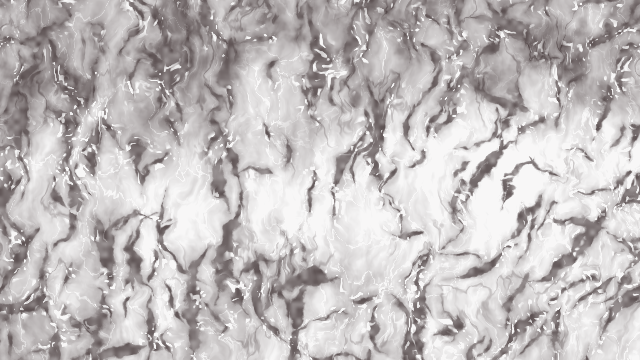
Write a WebGL 2 fragment shader that draws this texture.

```glsl
#version 300 es
precision highp float;
// Pale, glossy, wrinkled skin crossed by dark torn folds that sparkle.
// Folds are tapered bent strokes scattered on jittered grids and roughened
// by noise; soft relief, thin creases and wet glints fill the surface between.
uniform vec2 u_resolution;
out vec4 fragColor;

vec2 hash2(vec2 p) {
    vec3 q = fract(p.xyx * vec3(0.1031, 0.1030, 0.0973));
    q += dot(q, q.yzx + 33.33);
    return fract((q.xx + q.yz) * q.zy);
}

float noise(vec2 p) {
    vec2 i = floor(p), f = fract(p);
    f = f * f * (3.0 - 2.0 * f);
    float low = mix(hash2(i).x, hash2(i + vec2(1, 0)).x, f.x);
    float high = mix(hash2(i + vec2(0, 1)).x, hash2(i + vec2(1, 1)).x, f.x);
    return mix(low, high, f.y);
}

float fbm(vec2 p) {
    float sum = 0.0, amp = 0.52;
    for (int i = 0; i < 5; i++) {
        sum += amp * noise(p);
        p = mat2(0.8, 0.6, -0.6, 0.8) * p * 2.03 + 17.0;
        amp *= 0.5;
    }
    return sum;
}

// Signed depth inside the nearest stroke, positive within it.
float strokes(vec2 p, vec2 cell, float halfLength, float width, float density, float seed) {
    vec2 home = floor(p / cell);
    float depth = -1.0;
    for (int j = -2; j <= 2; j++) {
        for (int i = -2; i <= 2; i++) {
            vec2 id = home + vec2(i, j);
            vec2 place = hash2(id + seed), kind = hash2(id + seed + 71.0);
            if (hash2(id + seed + 133.0).x > density) continue;
            vec2 centre = (id + place) * cell;
            // Upright on the left, leaning over toward the right
            float angle = mix(0.08, 0.75, smoothstep(0.95, 1.5, centre.x));
            angle += (kind.x - 0.5) * 1.1 + step(0.86, kind.x) * 0.8;
            vec2 dir = vec2(sin(angle), cos(angle));
            vec2 q = p - centre;
            float len = halfLength * (0.5 + 0.6 * kind.y);
            float t = dot(q, dir) / len;
            float across = dot(q, vec2(dir.y, -dir.x));
            across += (place.x - 0.5) * len * 0.9 * t * t;
            float w = width * (0.5 + place.y) * (1.0 - t * t) * (1.0 + 0.5 * t);
            w = abs(t) < 1.0 ? w : -len * (abs(t) - 1.0);
            depth = max(depth, w - abs(across));
        }
    }
    return depth;
}

void main() {
    vec2 p = gl_FragCoord.xy / u_resolution.y;

    // Winding distortion shared by folds and creases
    vec2 bend = vec2(fbm(p * 6.0), fbm(p * 6.0 + 40.0)) - 0.5;
    vec2 kink = vec2(noise(p * 32.0), noise(p * 32.0 + 90.0)) - 0.5;
    vec2 w = p + bend * 0.11 + kink * 0.014;

    // Broad light: grey top, white below, wet patch at the right
    float tone = mix(0.90, 0.73, smoothstep(0.4, 1.0, p.y + 0.15 * bend.x));
    tone -= 0.06 * smoothstep(0.5, 0.0, p.x);
    vec2 glow = (p - vec2(1.42, 0.54)) / vec2(0.36, 0.2);
    tone += 0.13 * exp(-dot(glow, glow));
    tone += (fbm(p * vec2(7.0, 5.0) + 8.0) - 0.5) * 0.26;
    float blotch = smoothstep(0.52, 0.75, fbm(p * 8.0 + 25.0));
    tone -= 0.22 * blotch * smoothstep(0.5, 0.85, p.y);

    // Soft relief lit from the upper left
    vec2 stretch = vec2(13.0, 7.0);
    float relief = fbm(w * stretch) - fbm((w + vec2(-0.012, 0.01)) * stretch);
    tone += relief * 0.55;

    // Thin dark creases and pale ridges
    float crease = abs(fbm(w * vec2(11.0, 6.0) + 60.0) - 0.5);
    float ridge = abs(fbm(w * vec2(16.0, 10.0) + 120.0) - 0.48);
    float patchy = smoothstep(0.35, 0.65, noise(p * 7.0 + 5.0));
    tone -= 0.15 * smoothstep(0.035, 0.0, crease) * patchy;
    tone += 0.11 * smoothstep(0.025, 0.0, ridge) * (1.0 - 0.5 * patchy);

    // Dark folds at two sizes with ragged edges
    float depth = strokes(w, vec2(0.115, 0.16), 0.135, 0.0135, 0.72, 3.0);
    depth = max(depth, strokes(w, vec2(0.075, 0.095), 0.065, 0.0065, 0.55, 19.0));
    depth += (fbm(p * 48.0) - 0.5) * 0.017;
    float halo = smoothstep(-0.032, 0.002, depth);
    float fold = smoothstep(-0.0035, 0.0045, depth);
    tone -= 0.13 * halo * halo;
    float foldTone = 0.30 + 0.30 * noise(p * 65.0 + 11.0);
    tone = mix(tone, foldTone, fold * 0.92);

    // Wet sparkles, thickest along the folds
    float spark = smoothstep(0.64, 0.86, noise(w * vec2(125.0, 95.0) + 31.0));
    float cluster = smoothstep(0.35, 0.65, noise(p * 20.0 + 77.0));
    tone += spark * cluster * (0.05 + 0.42 * halo) * (1.05 - 0.3 * tone);

    tone = clamp(tone, 0.24, 0.97);
    vec3 color = tone + (1.0 - tone) * vec3(0.04, -0.025, -0.02);
    fragColor = vec4(color, 1.0);
}
```
